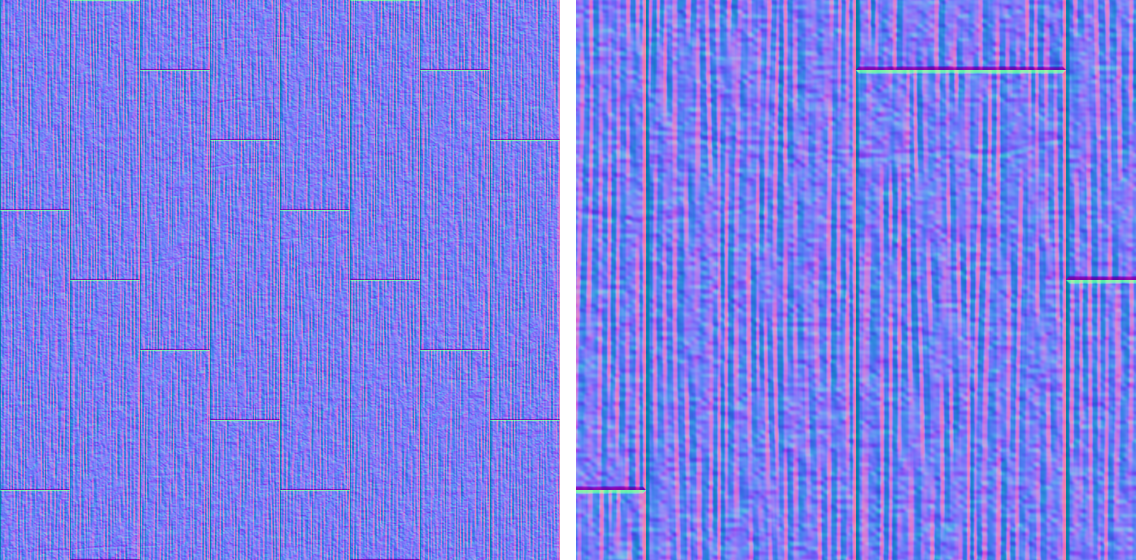
Left: the whole. Right: its middle third, enlarged.
Give the GLSL for this texture map, as a Shadertoy shader.

```glsl
const vec2 PLANK_SIZE = vec2(0.125, 0.5);
const float STAGGER = 0.125;
const float SEAM_WIDTH = 0.0017;
const float SEAM_SLOPE = 2.3;
const float SLOPE_STEP = 0.0007;
const vec3 SHADE = vec3(0.985, 0.985, 0.975);

float hash(vec2 p, float seed) {
    vec3 q = fract(vec3(p.xyx + seed * 17.31) * vec3(0.1031, 0.1030, 0.0973));
    q += dot(q, q.yzx + 33.33);
    return fract((q.x + q.y) * q.z);
}

// Value noise that wraps after a whole number of cells
float noise(vec2 p, vec2 period, float seed) {
    vec2 cell = floor(p);
    vec2 t = fract(p);
    t = t * t * (3.0 - 2.0 * t);
    vec2 a = mod(cell, period);
    vec2 b = mod(cell + 1.0, period);
    return mix(mix(hash(a, seed), hash(vec2(b.x, a.y), seed), t.x),
               mix(hash(vec2(a.x, b.y), seed), hash(b, seed), t.x), t.y);
}

float tiledNoise(vec2 uv, vec2 freq, float seed) {
    return noise(uv * freq, freq, seed);
}

// Long pores, steep on the left wall and shallow on the right
float grainHeight(vec2 p, float seed) {
    const vec2 freq = vec2(168.0, 24.0);
    float x = p.x * freq.x + 0.9 * tiledNoise(p, vec2(84.0, 4.0), seed + 1.0);
    float t = fract(x);
    float depth = noise(vec2(floor(x), p.y * freq.y), freq, seed + 2.0);
    float profile = min(t / 0.38, (1.0 - t) / 0.62);
    float fibre = tiledNoise(p, vec2(256.0, 36.0), seed + 4.0);
    return 0.0014 * fibre - 0.0026 * smoothstep(0.05, 0.95, depth) * profile;
}

// Fine roughness over several scales
float dentHeight(vec2 uv) {
    float height = 0.0;
    float freq = 72.0;
    float slope = 0.09;
    for (int i = 0; i < 3; i++) {
        height += slope / freq * tiledNoise(uv, vec2(freq, freq * 1.25), float(i) + 5.0);
        freq *= 2.0;
        slope *= 1.75;
    }
    return height;
}

// Faint slanted cracks running across the planks
float crackHeight(vec2 uv, float count, float seed) {
    float bend = 0.4 * tiledNoise(uv, vec2(4.0), seed)
               + 0.06 * tiledNoise(uv, vec2(24.0), seed + 1.0);
    float gap = abs(fract(uv.y * count + bend) - 0.5) / count;
    float presence = smoothstep(0.6, 0.85, tiledNoise(uv, vec2(7.0, 9.0), seed + 2.0));
    return -0.0006 * presence * (1.0 - smoothstep(0.0, 0.003, gap));
}

// Sloping wall that drops into the gap between planks
float seamHeight(vec2 local) {
    vec2 inset = 0.5 * PLANK_SIZE - abs(local);
    return -SEAM_SLOPE * max(0.0, SEAM_WIDTH - min(inset.x, inset.y));
}

float surfaceHeight(vec2 uv, vec2 center, float seed) {
    vec2 local = uv - center;
    return seamHeight(local) + grainHeight(local, seed) + dentHeight(uv)
         + crackHeight(uv, 4.0, 11.0) + crackHeight(uv, 9.0, 15.0);
}

vec3 surfaceNormal(vec2 uv) {
    // Each column shifts down by a quarter of a plank
    float column = floor(uv.x / PLANK_SIZE.x);
    float shift = STAGGER * (1.0 - column);
    float row = floor((uv.y - shift) / PLANK_SIZE.y);
    vec2 center = (vec2(column, row) + 0.5) * PLANK_SIZE + vec2(0.0, shift);
    float seed = 20.0 + floor(60.0 * hash(vec2(column, mod(center.y, 1.0) * 16.0), 3.0));

    vec2 dx = vec2(SLOPE_STEP, 0.0);
    vec2 dy = dx.yx;
    vec2 slope = vec2(
        surfaceHeight(uv + dx, center, seed) - surfaceHeight(uv - dx, center, seed),
        surfaceHeight(uv + dy, center, seed) - surfaceHeight(uv - dy, center, seed));
    return normalize(vec3(-slope / (2.0 * SLOPE_STEP), 1.0));
}

void mainImage(out vec4 fragColor, in vec2 fragCoord) {
    // Four samples per pixel
    vec3 color = vec3(0.0);
    for (int i = 0; i < 4; i++) {
        vec2 offset = vec2(i % 2, i / 2) * 0.5 - 0.25;
        vec2 uv = (fragCoord + offset) / iResolution.xy;
        color += 0.5 + 0.5 * surfaceNormal(uv);
    }
    fragColor = vec4(SHADE * color / 4.0, 1.0);
}
```
